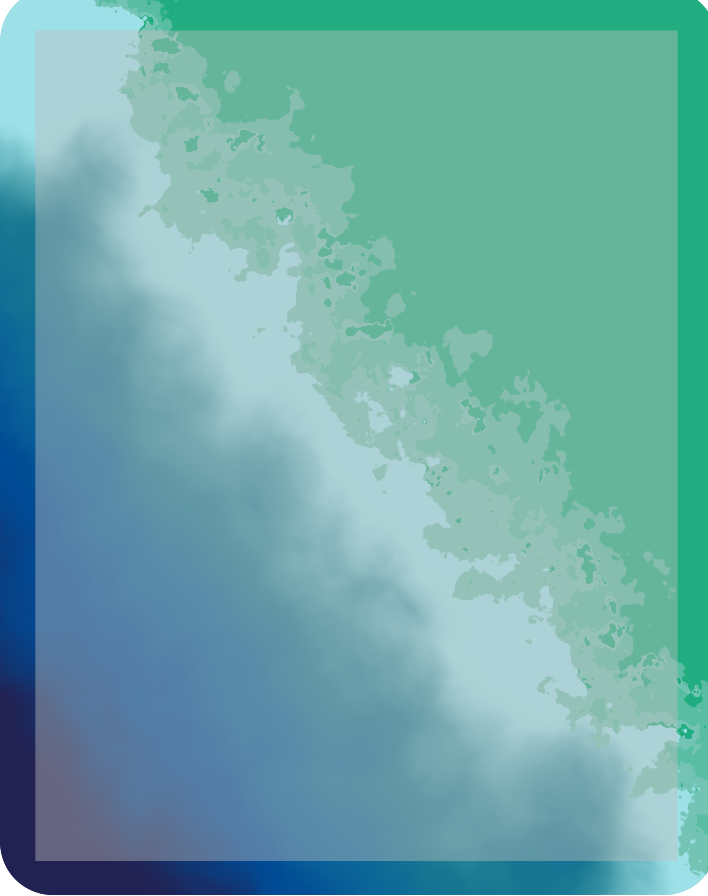
This background is drawn by a WebGL 1 fragment shader. Its source:

```glsl
precision highp float;
// Rounded card with a diagonal shore: deep blue sea, billowing surf, speckled foam on green, and a pale panel.

uniform vec2 u_resolution;

const vec3 NAVY = vec3(0.13, 0.13, 0.32);
const vec3 BLUE = vec3(0.00, 0.29, 0.58);
const vec3 AZURE = vec3(0.04, 0.39, 0.60);
const vec3 TEAL = vec3(0.09, 0.47, 0.57);
const vec3 SURF = vec3(0.28, 0.62, 0.67);
const vec3 FOAM = vec3(0.62, 0.88, 0.91);
const vec3 GREEN = vec3(0.13, 0.68, 0.50);
const vec3 PANEL = vec3(0.75);

float hash(vec2 p) {
  return fract(sin(dot(p, vec2(127.1, 311.7))) * 4375.85);
}

vec2 hash2(vec2 p) {
  return vec2(hash(p), hash(p + 37.4));
}

float valueNoise(vec2 p) {
  vec2 i = floor(p);
  vec2 f = fract(p);
  f = f * f * (3.0 - 2.0 * f);
  float low = mix(hash(i), hash(i + vec2(1.0, 0.0)), f.x);
  float high = mix(hash(i + vec2(0.0, 1.0)), hash(i + 1.0), f.x);
  return mix(low, high, f.y);
}

float fbm(vec2 p) {
  float sum = 0.0;
  float gain = 0.5;
  for (int i = 0; i < 4; i++) {
    sum += gain * valueNoise(p);
    p = mat2(1.6, 1.2, -1.2, 1.6) * p + 5.3;
    gain *= 0.6;
  }
  return sum / 1.088;
}

// Overlapping scattered discs with faint concentric rings
float billow(vec2 p) {
  vec2 cell = floor(p);
  float sum = 0.0;
  for (int y = -1; y <= 1; y++) {
    for (int x = -1; x <= 1; x++) {
      vec2 id = cell + vec2(float(x), float(y));
      float d = length(p - id - hash2(id));
      float radius = mix(0.55, 0.95, hash(id + 9.1));
      float rings = 1.0 + 0.07 * sin(d * 48.0);
      sum += smoothstep(radius, radius - 0.22, d) * rings;
    }
  }
  return sum - 1.6;
}

float bump(float x, float center, float width) {
  float d = (x - center) / width;
  return exp(-d * d);
}

float roundedBox(vec2 p, vec2 low, vec2 high, float radius) {
  vec2 d = abs(p - 0.5 * (low + high)) - 0.5 * (high - low) + radius;
  return length(max(d, 0.0)) + min(max(d.x, d.y), 0.0) - radius;
}

// Coverage on the sea side of a noisy edge
float foamCover(float across, float edge, float spread, float n) {
  return 1.0 - smoothstep(-0.006, 0.006, across - edge + (n - 0.5) * spread);
}

vec3 seaColor(float t) {
  vec3 c = mix(NAVY, BLUE, smoothstep(0.19, 0.44, t));
  c = mix(c, AZURE, smoothstep(0.42, 0.60, t));
  c = mix(c, TEAL, smoothstep(0.57, 0.73, t));
  c = mix(c, SURF, smoothstep(0.70, 0.85, t));
  return mix(c, FOAM, smoothstep(0.80, 0.95, t));
}

void main() {
  vec2 uv = gl_FragCoord.xy / u_resolution;
  vec2 p = gl_FragCoord.xy / u_resolution.y;
  float width = u_resolution.x / u_resolution.y;
  float pixel = 1.0 / u_resolution.y;
  float across = uv.x + uv.y;
  float along = uv.x - uv.y;

  // Sea and soft surf
  float bulge = 0.10 * bump(along, -0.66, 0.09) + 0.06 * bump(along, -0.10, 0.09)
    + 0.12 * bump(along, 0.74, 0.14) - 0.05 * bump(along, -0.88, 0.10);
  float depth = across - bulge * smoothstep(0.60, 0.85, across);
  depth -= 0.028 * billow(p * 6.5) + 0.013 * billow(p * 13.0 + 4.7);
  depth += 0.10 * (fbm(p * 5.0) - 0.5);
  vec3 sea = seaColor(depth);

  // Speckled foam in flat layers over the green
  float grain = fbm(p * 24.0);
  float flecks = fbm(p * 38.0 + 17.0);
  float outer = 1.255 + 0.035 * cos((along + 0.4) * 9.0);
  float inner = 1.05 + 0.025 * sin(along * 17.0 + 0.9)
    + 0.13 * smoothstep(-0.68, -0.84, along);
  float holes = smoothstep(0.33, 0.35, flecks);
  vec3 color = GREEN;
  color = mix(color, vec3(0.35, 0.74, 0.64), holes * foamCover(across, outer, 0.36, grain));
  color = mix(color, vec3(0.45, 0.77, 0.71), holes * foamCover(across, mix(inner, outer, 0.5), 0.50, flecks));
  color = mix(color, sea, foamCover(across, inner, 0.42, 0.5 * (grain + flecks)));

  // Translucent panel and card outline
  float panel = roundedBox(p, vec2(0.05 * width, 0.039), vec2(0.957 * width, 0.966), 0.0);
  color = mix(color, PANEL, 0.43 * smoothstep(0.5 * pixel, -0.5 * pixel, panel));
  float card = roundedBox(p, vec2(0.0, 0.001), vec2(1.013 * width, 1.013), 0.059);
  color = mix(color, vec3(1.0), smoothstep(-0.5 * pixel, 0.5 * pixel, card));
  gl_FragColor = vec4(color, 1.0);
}
```
